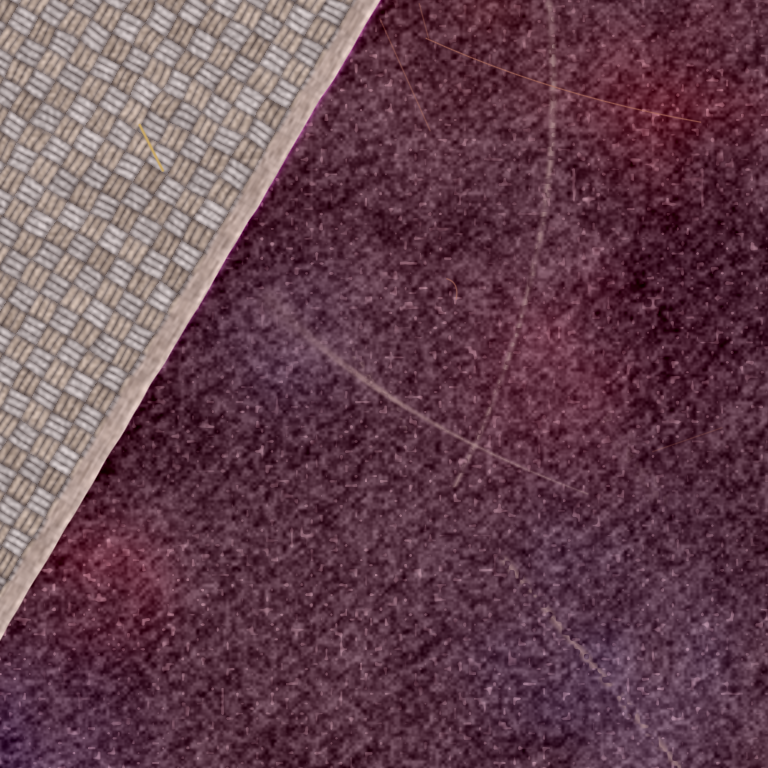
Reproduce this texture procedurally as a Shadertoy shader.

```glsl
const vec3 LEATHER = vec3(0.305, 0.165, 0.222);
const vec3 SCUFF = vec3(0.69, 0.56, 0.56);
const vec3 HAIR = vec3(0.72, 0.46, 0.38);
const vec3 STRAW = vec3(0.79, 0.66, 0.40);
const vec3 WARP = vec3(0.73, 0.65, 0.60);
const vec3 WEFT = vec3(0.76, 0.72, 0.72);
const vec3 GAP = vec3(0.36, 0.31, 0.31);
const vec3 HEM = vec3(0.70, 0.61, 0.58);
const vec2 CLOTH_CORNER = vec2(0.0, 0.167);
const vec2 CLOTH_ALONG = vec2(0.511, 0.860);
const float WEAVE_CELL = 0.031;
const float THREADS = 3.0;
const float HEM_WIDTH = 0.027;
const float GRAIN_SCALE = 135.0;
const int CURVE_STEPS = 12;

// Broad stains: centre and radius, then the tint each adds
const int STAINS = 9;
const vec3 STAIN_PLACE[STAINS] = vec3[](
    vec3(0.88, 0.88, 0.13), vec3(0.74, 0.52, 0.13), vec3(0.14, 0.24, 0.08),
    vec3(0.95, 0.62, 0.16), vec3(0.80, 0.14, 0.20), vec3(0.04, 0.02, 0.13),
    vec3(0.50, 0.74, 0.15), vec3(0.62, 0.94, 0.12), vec3(0.36, 0.56, 0.11));
const vec3 STAIN_TINT[STAINS] = vec3[](
    vec3(0.10, 0.02, 0.02), vec3(0.07, 0.01, 0.02), vec3(0.10, 0.01, 0.02),
    vec3(-0.07, -0.08, -0.07), vec3(0.03, 0.05, 0.08), vec3(0.01, 0.02, 0.07),
    vec3(0.06, 0.05, 0.05), vec3(0.03, -0.01, -0.02), vec3(0.02, 0.03, 0.05));

float hash(vec2 cell) {
    vec3 h = fract(vec3(cell.xyx) * 0.1031);
    h += dot(h, h.yzx + 33.33);
    return fract((h.x + h.y) * h.z);
}

float noise(vec2 p) {
    vec2 i = floor(p), f = fract(p);
    f = f * f * (3.0 - 2.0 * f);
    return mix(mix(hash(i), hash(i + vec2(1, 0)), f.x),
               mix(hash(i + vec2(0, 1)), hash(i + vec2(1, 1)), f.x), f.y);
}

float fbm(vec2 p) {
    float sum = 0.0, amp = 0.5;
    for (int i = 0; i < 5; i++) {
        sum += amp * noise(p);
        p = mat2(1.6, 1.2, -1.2, 1.6) * p + 7.3;
        amp *= 0.5;
    }
    return sum;
}

// Coverage of a quadratic curve whose half width runs from w0 to w1
float stroke(vec2 p, vec2 a, vec2 ctrl, vec2 b, float w0, float w1, float blur) {
    float best = 1.0;
    vec2 from = a;
    for (int i = 1; i <= CURVE_STEPS; i++) {
        float t = float(i) / float(CURVE_STEPS);
        vec2 to = mix(mix(a, ctrl, t), mix(ctrl, b, t), t);
        vec2 seg = to - from, rel = p - from;
        float h = clamp(dot(rel, seg) / dot(seg, seg), 0.0, 1.0);
        best = min(best, length(rel - seg * h) - mix(w0, w1, t));
        from = to;
    }
    return 1.0 - smoothstep(-blur, blur, best);
}

float line(vec2 p, vec2 a, vec2 b, float w, float blur) {
    return stroke(p, a, 0.5 * (a + b), b, w, w, blur);
}

vec3 leather(vec2 p, float side, float px) {
    vec3 col = LEATHER + 0.18 * (fbm(p * 7.0) - 0.48);
    for (int i = 0; i < STAINS; i++) {
        vec2 rel = (p - STAIN_PLACE[i].xy) / STAIN_PLACE[i].z;
        col += STAIN_TINT[i] * exp(-dot(rel, rel)) * (0.5 + noise(p * 14.0 + float(i)));
    }
    // Pebbled grain, slanted creases and pale flecks
    float grain = noise(p * GRAIN_SCALE) + 0.7 * noise(p * GRAIN_SCALE * 1.9 + 11.0) - 0.85;
    vec2 slant = vec2(dot(p, vec2(0.8, 0.6)), dot(p, vec2(-0.6, 0.8)));
    float crease = noise(slant * vec2(45.0, 170.0)) - 0.5;
    float fleck = smoothstep(0.76, 0.97, noise(p * GRAIN_SCALE * 1.15 + 41.0));
    col += 0.22 * grain + 0.12 * crease;
    col += vec3(0.17, 0.15, 0.15) * fleck * (0.5 + noise(p * 9.0));

    // Scuffs broken up by the grain
    float flake = smoothstep(0.38, 0.68, noise(p * 165.0 + 5.0));
    float arc = stroke(p, vec2(0.713, 1.01), vec2(0.752, 0.683), vec2(0.592, 0.366), 0.004, 0.002, 0.004);
    float cross_ = stroke(p, vec2(0.36, 0.60), vec2(0.5175, 0.4475), vec2(0.765, 0.357), 0.005, 0.0005, 0.0025);
    float haze = stroke(p, vec2(0.35, 0.61), vec2(0.42, 0.54), vec2(0.52, 0.475), 0.012, 0.001, 0.012);
    float drag = line(p, vec2(0.657, 0.27), vec2(0.885, 0.0), 0.004, 0.006);
    float nick = line(p, vec2(0.456, 0.545), vec2(0.534, 0.44), 0.002, 0.006);
    float rub = line(p, vec2(0.79, 0.455), vec2(0.86, 0.35), 0.006, 0.02);
    col = mix(col, SCUFF, arc * (0.28 + 0.5 * flake));
    col = mix(col, SCUFF, cross_ * smoothstep(0.36, 0.50, p.x) * (0.5 + 0.2 * flake));
    col = mix(col, SCUFF, 0.22 * haze + flake * (0.75 * drag + 0.6 * nick + 0.25 * rub));

    // Fine hairs
    float thin = 0.0006, blur = max(px, 0.0015);
    float hair = stroke(p, vec2(0.555, 0.95), vec2(0.72, 0.875), vec2(0.912, 0.841), thin, thin, blur);
    hair = max(hair, 0.6 * line(p, vec2(0.546, 0.995), vec2(0.558, 0.95), thin, blur));
    hair = max(hair, 0.65 * line(p, vec2(0.495, 0.975), vec2(0.56, 0.83), thin, blur));
    hair = max(hair, stroke(p, vec2(0.582, 0.637), vec2(0.598, 0.632), vec2(0.594, 0.611), thin, thin, blur));
    hair = max(hair, 0.4 * line(p, vec2(0.85, 0.412), vec2(0.94, 0.443), thin, blur));
    col = mix(col, HAIR, 0.8 * hair);

    // Shade beside the cloth, with a violet fringe at its upper end
    col -= vec3(0.10, 0.12, 0.12) * exp(-max(side, 0.0) / 0.025);
    col += vec3(0.32, 0.12, 0.36) * exp(-abs(side) / 0.003) * smoothstep(0.3, 0.8, p.y);
    return col;
}

vec3 cloth(vec2 p, float side, float px) {
    vec2 q = vec2(side, dot(p, CLOTH_ALONG)) / WEAVE_CELL;
    q += 0.16 * (vec2(noise(p * 28.0), noise(p * 28.0 + 19.0)) - 0.5);
    vec2 id = floor(q), f = fract(q);
    bool over = mod(id.x + id.y, 2.0) > 0.5;
    vec2 uv = over ? f : f.yx;
    float ridge = 0.5 - 0.5 * cos(6.28318 * uv.x * THREADS);
    float bulge = smoothstep(0.0, 0.22, uv.y) * smoothstep(1.0, 0.78, uv.y);
    float light = (0.3 + 0.7 * sqrt(ridge)) * (0.45 + 0.55 * bulge);
    vec3 col = mix(GAP, over ? WARP : WEFT, light);
    col += 0.16 * (noise(p * 210.0) - 0.5) + 0.07 * (hash(id) - 0.5);

    // Folded hem and its pale rim
    float hem = smoothstep(-HEM_WIDTH - 0.004, -HEM_WIDTH + 0.004, side);
    float fibre = noise(vec2(side * 260.0, q.y * 2.5)) - 0.5;
    col = mix(col, HEM + 0.16 * fibre + 0.1 * (noise(p * 190.0) - 0.5), hem * 0.9);
    col += 0.13 * smoothstep(-0.009, -0.003, side);
    float straw = line(p, vec2(0.182, 0.837), vec2(0.212, 0.778), 0.0016, max(px, 0.0015));
    return mix(col, STRAW, straw);
}

void mainImage(out vec4 fragColor, in vec2 fragCoord) {
    vec2 p = fragCoord / iResolution.xy;
    float px = 1.0 / iResolution.y;
    float side = dot(p - CLOTH_CORNER, vec2(CLOTH_ALONG.y, -CLOTH_ALONG.x));
    side += 0.003 * (noise(p * 30.0) - 0.5);
    float cover = 1.0 - smoothstep(-px, px, side);
    vec3 col = mix(leather(p, side, px), cloth(p, side, px), cover);
    fragColor = vec4(clamp(col, 0.0, 1.0), 1.0);
}
```
